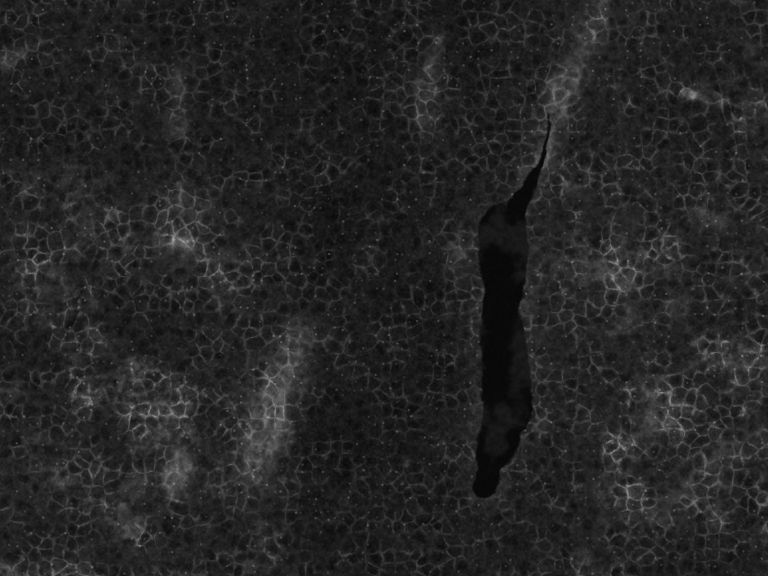
A Shadertoy shader for this texture:

```glsl
#define BASE_LIGHT 0.136
#define CELL_SCALE 44.0
#define MEMBRANE 0.62
#define BLOTCH_LIGHT 0.15
#define VESSEL_LIGHT 0.17
#define SPECK_SCALE 85.0
#define SPECK_LIGHT 0.20
#define GRAIN 0.045
#define CLUSTERS 22

float hash(vec2 p) {
    vec3 q = fract(p.xyx * 0.1031);
    q += dot(q, q.yzx + 33.33);
    return fract((q.x + q.y) * q.z);
}
vec2 hash2(vec2 p) { return vec2(hash(p), hash(p + 71.7)); }

float noise(vec2 p) {
    vec2 i = floor(p), f = fract(p);
    f = f * f * (3.0 - 2.0 * f);
    return mix(mix(hash(i), hash(i + vec2(1, 0)), f.x),
               mix(hash(i + vec2(0, 1)), hash(i + vec2(1, 1)), f.x), f.y);
}
float fbm(vec2 p) {
    float sum = 0.0, gain = 0.5;
    for (int i = 0; i < 5; i++, gain *= 0.5) {
        sum += gain * noise(p);
        p = mat2(1.6, 1.2, -1.2, 1.6) * p + 17.3;
    }
    return sum;
}

// Signed distance to a tapered stroke, ends packed as xy and zw
float stroke(vec2 p, vec4 ends, float ra, float rb) {
    vec2 ab = ends.zw - ends.xy, ap = p - ends.xy;
    float t = clamp(dot(ap, ab) / dot(ab, ab), 0.0, 1.0);
    return length(ap - ab * t) - mix(ra, rb, t);
}
float glow(float d, float softness) { return exp(-max(d, 0.0) / softness); }
float streak(vec2 p, vec4 ends, float ra, float rb, float softness) {
    return glow(stroke(p, ends, ra, rb), softness);
}

// Cell walls in x, dark nuclei in y
vec2 cells(vec2 p) {
    vec2 id = floor(p), f = fract(p);
    float first = 9.0, second = 9.0, seed = 0.0;
    for (int k = 0; k < 9; k++) {
        vec2 g = vec2(k % 3 - 1, k / 3 - 1);
        float d = length(g + 0.1 + 0.8 * hash2(id + g) - f);
        if (d < first) { second = first; first = d; seed = hash(id + g + 9.2); }
        else second = min(second, d);
    }
    float wall = 1.0 - smoothstep(0.0, 0.28, second - first);
    return vec2(wall, (1.0 - smoothstep(0.15, 0.55, first)) * seed);
}
float specks(vec2 p) {
    vec2 id = floor(p);
    float d = length(fract(p) - 0.3 - 0.4 * hash2(id));
    return pow(hash(id + 4.4), 7.0) * (1.0 - smoothstep(0.05, 0.28, d));
}

// Long dark cavity with a slit at its top
float cavity(vec2 p) {
    float d = stroke(p, vec4(0.873, 0.60, 0.872, 0.47), 0.044, 0.034);
    d = min(d, stroke(p, vec4(0.872, 0.47, 0.880, 0.29), 0.034, 0.046));
    d = min(d, stroke(p, vec4(0.880, 0.29, 0.838, 0.155), 0.044, 0.018));
    d = min(d, stroke(p, vec4(0.890, 0.62, 0.938, 0.72), 0.020, 0.005));
    return min(d, stroke(p, vec4(0.938, 0.72, 0.952, 0.80), 0.005, 0.001));
}

// Bright vessels and their fragments
float vessels(vec2 p) {
    float v = 1.1 * streak(p, vec4(0.52, 0.42, 0.433, 0.18), 0.014, 0.018, 0.019);
    v += 0.5 * streak(p, vec4(0.48, 0.34, 0.46, 0.24), 0.025, 0.028, 0.012);
    v += 0.8 * streak(p, vec4(0.93, 0.70, 0.98, 0.85), 0.007, 0.012, 0.013);
    v += 0.8 * streak(p, vec4(0.98, 0.85, 1.06, 1.02), 0.012, 0.005, 0.012);
    v += 0.8 * streak(p, vec4(0.312, 0.87, 0.306, 0.78), 0.004, 0.010, 0.009);
    v += 0.8 * streak(p, vec4(0.757, 0.93, 0.735, 0.80), 0.003, 0.009, 0.011);
    v += 0.7 * streak(p, vec4(0.32, 0.63, 0.30, 0.58), 0.035, 0.015, 0.018);
    v += 0.9 * streak(p, vec4(0.28, 0.578, 0.33, 0.575), 0.006, 0.004, 0.007);
    v += 0.8 * streak(p, vec4(0.0, 0.885, 0.05, 0.915), 0.010, 0.001, 0.007);
    v += 0.5 * streak(p, vec4(1.14, 0.11, 1.31, 0.24), 0.014, 0.009, 0.018);
    return v + 2.6 * streak(p, vec4(1.19, 0.838, 1.206, 0.832), 0.003, 0.004, 0.004);
}

// Small stained groups scattered over both sides
float clusters(vec2 p) {
    float sum = 0.0;
    for (int i = 0; i < CLUSTERS; i++) {
        vec2 seed = hash2(vec2(float(i) * 3.7, 5.1));
        vec2 center = vec2(float(i % 2) * 0.98 + seed.x * 0.35, 0.06 + 0.58 * seed.y);
        float radius = mix(0.006, 0.020, hash(seed * 91.0));
        sum += mix(0.3, 0.9, seed.x) * glow(length(p - center) - radius, 0.008);
    }
    return sum;
}

void mainImage(out vec4 fragColor, in vec2 fragCoord) {
    vec2 p = fragCoord / iResolution.y;
    vec2 ragged = p + 0.022 * (vec2(fbm(p * 28.0), fbm(p * 28.0 + 40.0)) - 0.5);
    // Uneven regional staining
    float right = smoothstep(0.86, 1.08, p.x) * (1.0 - 0.55 * smoothstep(0.6, 1.0, p.y));
    float left = (1.0 - smoothstep(0.25, 0.58, p.x)) * (1.0 - smoothstep(0.55, 0.78, p.y));
    float region = max(right, left), fine = fbm(p * 130.0);
    float blotch = smoothstep(0.46, 0.76, fbm(ragged * 13.0 + 8.0)) * (0.2 + 0.8 * region);
    // Cellular tissue
    vec2 cell = cells(ragged * CELL_SCALE);
    float uneven = smoothstep(0.25, 0.75, noise(p * 32.0 + 6.0));
    float tissue = 0.80 + MEMBRANE * cell.x * uneven * (0.4 + fine) - 0.30 * cell.y;
    tissue *= 0.62 + 0.76 * fine;
    float light = BASE_LIGHT * tissue * (0.72 + 0.6 * fbm(p * 5.0 + 3.0) + 0.22 * region);
    light += BLOTCH_LIGHT * blotch * (0.35 + 0.9 * fine) * tissue;
    // Fibrous bright structures
    float fibre = noise(mat2(0.95, 0.31, -0.31, 0.95) * p * vec2(115.0, 40.0));
    float rim = cavity(ragged);
    float stain = vessels(ragged) + 0.75 * clusters(ragged) + 0.55 * glow(rim, 0.022);
    stain += 0.7 * glow(length(ragged - vec2(0.80, 0.56)) - 0.008, 0.015);
    light += VESSEL_LIGHT * stain * (0.25 + 0.5 * fine + 0.55 * fibre * fibre + 0.2 * cell.x);
    // Cavity, specks and grain
    float inside = 1.0 - smoothstep(-0.003, 0.003, rim);
    float debris = smoothstep(0.42, 0.65, fbm(p * 22.0 + 2.0)) * (0.5 + fine);
    light = mix(light + SPECK_LIGHT * specks(p * SPECK_SCALE), 0.035 + 0.06 * debris, inside);
    light += GRAIN * (noise(p * 290.0) - 0.5) * (1.0 - 0.7 * inside);
    fragColor = vec4(vec3(clamp(light, 0.0, 1.0)), 1.0);
}
```
